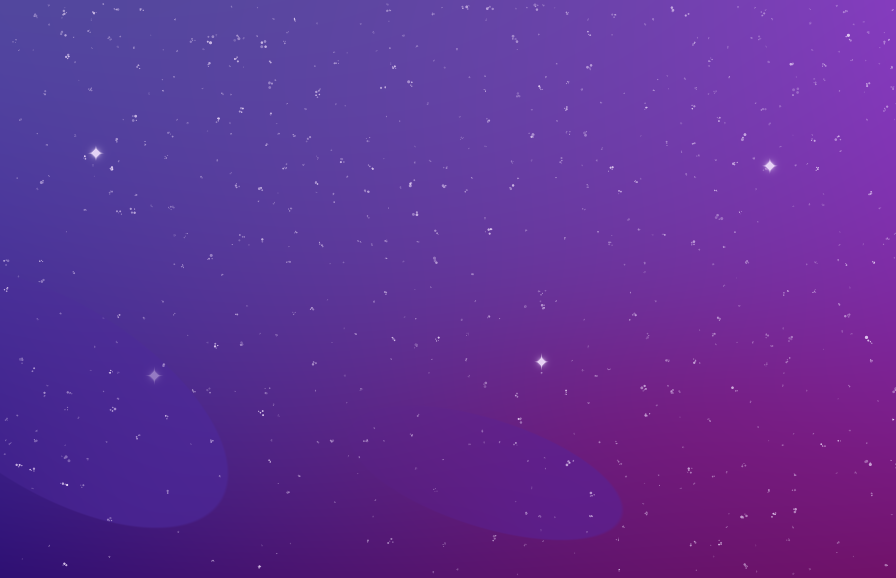
Reproduce this background procedurally as a Shadertoy shader.

```glsl
// A violet night sky: a smooth nine-colour gradient, two translucent tilted
// ellipses near the bottom, hashed grids of ragged star flakes that grow
// denser toward the top, and four soft four-pointed sparkles.

#define FLAKE_GRID 23.0     // flake cells per canvas height
#define DUST_GRID 41.0      // dust cells per canvas height
#define FLAKE_CHANCE 0.27   // share of filled cells at the bottom
#define TOP_CHANCE 0.24     // extra share at the top
#define FLAKE_RADIUS 0.0025
#define DUST_RADIUS 0.0015
#define SPARKLE_ARM 0.021
#define LEFT_TILT -0.56
#define RIGHT_TILT -0.31

const vec3 STAR_COLOR = vec3(0.93, 0.86, 0.98);

float hash(vec2 p) {
    return fract(sin(dot(p, vec2(127.1, 311.7))) * 43758.5);
}

vec2 hash2(vec2 p) {
    return vec2(hash(p), hash(p + 57.3));
}

// Smooth curve through a, b and c at t = 0, 0.5 and 1
vec3 curve(vec3 a, vec3 b, vec3 c, float t) {
    return a * (1.0 - t) * (1.0 - 2.0 * t) + b * 4.0 * t * (1.0 - t) + c * t * (2.0 * t - 1.0);
}

// Sky colour, uv in 0..1 from the lower left
vec3 sky(vec2 uv) {
    vec3 top = curve(vec3(0.32, 0.28, 0.62), vec3(0.385, 0.27, 0.645), vec3(0.52, 0.235, 0.745), uv.x);
    vec3 middle = curve(vec3(0.28, 0.19, 0.59), vec3(0.38, 0.21, 0.60), vec3(0.49, 0.17, 0.64), uv.x);
    vec3 bottom = curve(vec3(0.18, 0.06, 0.45), vec3(0.335, 0.08, 0.43), vec3(0.44, 0.07, 0.41), uv.x);
    vec3 color = curve(bottom, middle, top, uv.y);
    vec2 d = (uv - vec2(0.72, 0.27)) / vec2(0.28, 0.20);
    return color + vec3(0.03, -0.035, -0.035) * exp(-dot(d, d));
}

// Position inside a tilted ellipse; its length is 1 on the rim
vec2 ellipseSpace(vec2 p, vec2 center, vec2 radii, float tilt) {
    float c = cos(tilt), s = sin(tilt);
    p -= center;
    return vec2(c * p.x + s * p.y, c * p.y - s * p.x) / radii;
}

float ellipseMask(vec2 q, float minorRadius, float pixel) {
    float edge = pixel / minorRadius;
    return 1.0 - smoothstep(1.0 - edge, 1.0 + edge, length(q));
}

// One scattered layer; each star is a small clump of soft specks
float starLayer(vec2 p, float grid, float radius, float chance, float spread, float pixel) {
    vec2 cell = floor(p * grid);
    vec2 seed = cell + grid * 3.7;
    if (hash(seed) > chance) return 0.0;
    vec2 center = (cell + 0.22 + 0.56 * hash2(seed + 11.0)) / grid;
    float scale = mix(0.5, 1.15, hash(seed + 23.0));
    float light = 0.0;
    for (int i = 0; i < 4; i++) {
        vec2 speck = seed + float(i) * 7.1;
        vec2 offset = (hash2(speck + 31.0) - 0.5) * spread * radius * scale;
        float r = radius * scale * mix(0.35, 1.0, hash(speck + 43.0));
        float d = length(p - center - offset);
        float mask = 1.0 - smoothstep(r - 0.6 * pixel, r + 0.6 * pixel, d);
        light = max(light, mask * mix(0.4, 1.0, hash(speck + 59.0)));
    }
    return light * mix(0.45, 1.0, hash(seed + 71.0));
}

// Four tapered arms around a round glowing core
float sparkle(vec2 d, float arm) {
    d = abs(d) / arm;
    float star = 1.0 - smoothstep(0.35, 1.05, pow(sqrt(d.x) + sqrt(d.y), 2.0));
    float core = exp(-dot(d, d) * 14.0);
    float halo = 0.28 * exp(-dot(d, d) * 3.5);
    return min(star * 0.75 + core * 0.8 + halo, 1.0);
}

void mainImage(out vec4 fragColor, in vec2 fragCoord) {
    vec2 uv = fragCoord / iResolution.xy;
    vec2 p = fragCoord / iResolution.y;
    float pixel = 1.0 / iResolution.y;
    vec3 color = sky(uv);

    // Translucent ellipses, fading toward their left ends
    vec2 q = ellipseSpace(p, vec2(0.097, 0.312), vec2(0.336, 0.162), LEFT_TILT);
    float fade = mix(0.15, 0.62, smoothstep(-0.7, 0.8, q.x));
    color = mix(color, vec3(0.30, 0.16, 0.61), ellipseMask(q, 0.162, pixel) * fade);

    q = ellipseSpace(p, vec2(0.84, 0.182), vec2(0.247, 0.093), RIGHT_TILT);
    fade = mix(0.12, 0.65, smoothstep(-0.9, 0.7, q.x));
    color = mix(color, vec3(0.35, 0.13, 0.58), ellipseMask(q, 0.093, pixel) * fade);

    // Star flakes and fine dust
    float chance = FLAKE_CHANCE + TOP_CHANCE * smoothstep(0.45, 1.0, uv.y);
    float light = starLayer(p, FLAKE_GRID, FLAKE_RADIUS, chance, 4.0, pixel);
    light = max(light, 0.6 * starLayer(p, DUST_GRID, DUST_RADIUS, 0.5 * chance, 2.0, pixel));
    color = mix(color, STAR_COLOR, light);

    // Sparkles: position, size, brightness
    vec4 sparkles[4] = vec4[4](
        vec4(0.166, 0.735, 1.0, 0.95), vec4(1.332, 0.713, 1.0, 0.95),
        vec4(0.937, 0.374, 0.9, 0.95), vec4(0.267, 0.350, 1.0, 0.45));
    for (int i = 0; i < 4; i++) {
        vec4 s = sparkles[i];
        color = mix(color, STAR_COLOR, s.w * sparkle(p - s.xy, SPARKLE_ARM * s.z));
    }

    fragColor = vec4(clamp(color, 0.0, 1.0), 1.0);
}
```
